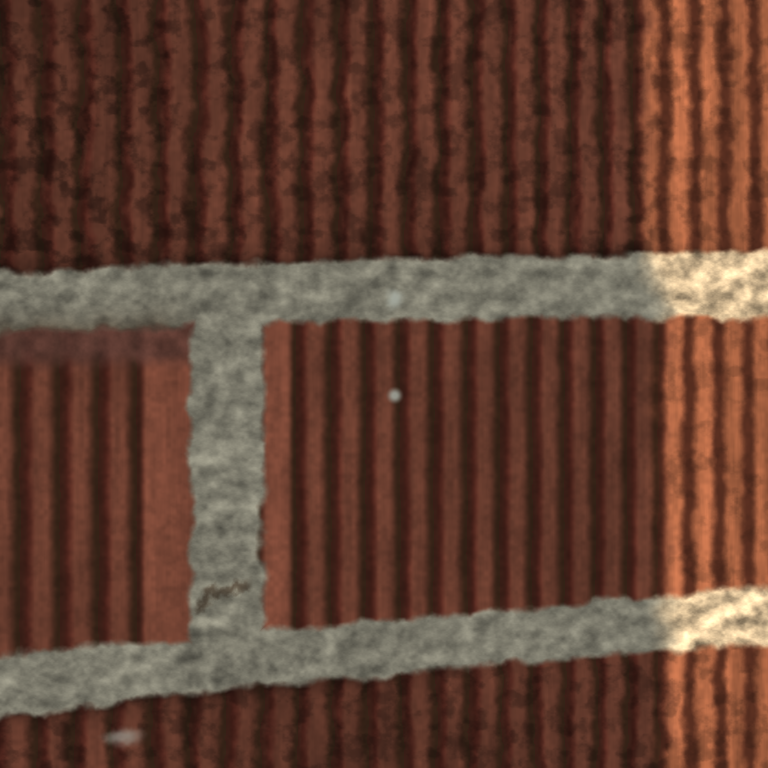
Reproduce this texture procedurally as a three.js fragment shader.

```glsl
// Close view of ridged red brick: two rising bed joints and one head joint of
// sandy mortar, with low sun on the right. Joints are soft bands between curves,
// ridges are a repeating phase that tightens to the right, wear is value noise.
#define RIDGES 19.0
#define RIDGE_TIGHTEN 3.5
#define EDGE_SOFT 0.006
#define EDGE_WEAR 0.019
#define SUN_START 0.815
#define GROOVE_COLOR vec3(0.225, 0.118, 0.088)
#define FACE_COLOR vec3(0.415, 0.242, 0.185)
#define SUN_GROOVE vec3(0.34, 0.18, 0.125)
#define SUN_FACE vec3(0.77, 0.45, 0.30)
#define MORTAR_COLOR vec3(0.485, 0.475, 0.42)
#define SUN_MORTAR vec3(0.87, 0.76, 0.60)

varying vec2 vUv;

float hash(vec2 p) {
  vec3 q = fract(p.xyx * 0.1031);
  q += dot(q, q.yzx + 33.33);
  return fract((q.x + q.y) * q.z);
}

float noise(vec2 p) {
  vec2 i = floor(p), f = fract(p);
  f = f * f * (3.0 - 2.0 * f);
  return mix(mix(hash(i), hash(i + vec2(1.0, 0.0)), f.x),
             mix(hash(i + vec2(0.0, 1.0)), hash(i + 1.0), f.x), f.y);
}

float fbm(vec2 p) {
  float sum = 0.0, amp = 0.533;
  for (int i = 0; i < 4; i++) {
    sum += amp * noise(p);
    p = p * 2.03 + 11.7;
    amp *= 0.5;
  }
  return sum;
}

float band(float v, float lo, float hi) {
  return smoothstep(lo - EDGE_SOFT, lo + EDGE_SOFT, v)
       * (1.0 - smoothstep(hi - EDGE_SOFT, hi + EDGE_SOFT, v));
}

float speck(vec2 offset, float radius) {
  return 1.0 - smoothstep(0.2, 1.3, length(offset) / radius);
}

void main() {
  vec2 uv = vUv;
  float x = uv.x;
  vec2 worn = uv + EDGE_WEAR * (vec2(fbm(uv * 36.0), fbm(uv * 36.0 + 57.0)) - 0.5);

  // Bed joint edges, and the three courses they separate
  float upperLo = 0.566 + 0.040 * x - 0.020 * x * x;
  float upperHi = 0.646 + 0.040 * x - 0.016 * x * x;
  float lowerLo = 0.065 + 0.130 * x - 0.035 * x * x;
  float lowerHi = 0.147 + 0.089 * x;
  float topCourse = step(0.5 * (upperLo + upperHi), uv.y);
  float lowCourse = step(uv.y, 0.5 * (lowerLo + lowerHi));
  float midCourse = 1.0 - topCourse - lowCourse;
  float leftBrick = midCourse * step(x, 0.295);
  float head = midCourse * band(worn.x, 0.248, 0.342);
  float mortar = max(head, max(band(worn.y, upperLo, upperHi), band(worn.y, lowerLo, lowerHi)));

  // Sunlit zone: ragged border, brightest beside it
  float sunShift = 0.025 * (1.0 - smoothstep(0.58, 0.70, uv.y));
  float sunX = x - sunShift + 0.035 * (fbm(uv * vec2(22.0, 30.0)) - 0.5);
  float sun = smoothstep(SUN_START, SUN_START + 0.05, sunX);

  // Vertical ridges: rougher in the top and bottom courses
  float rough = mix(mix(0.8, 0.25, midCourse), 0.7, sun * 0.7);
  rough += 0.3 * topCourse * (1.0 - smoothstep(0.1, 0.4, x));
  float phase = RIDGES * x + RIDGE_TIGHTEN * x * x - 0.06 * topCourse
    + 0.15 * midCourse + 0.35 * leftBrick + 0.1 * lowCourse;
  phase += rough * 0.36 * (fbm(uv * vec2(30.0, 26.0) + 5.0) - 0.5);
  float across = fract(phase);
  float chips = fbm(uv * vec2(62.0, 58.0) + 31.0);
  float groove = smoothstep(0.12, 0.46, abs(across - 0.5) + rough * 0.32 * (chips - 0.5));
  float plainEdge = midCourse * max(band(x, 0.186, 0.248), band(x, 0.342, 0.378));
  groove *= 1.0 - 0.95 * plainEdge;

  // Brick shading: streaked faces, reddish right flank and olive left flank of grooves
  float streak = fbm(uv * vec2(75.0, 8.0) + 3.0);
  float blotch = fbm(uv * 7.0 + 40.0);
  float grain = noise(uv * 150.0) - 0.5;
  float faceLight = 0.72 + 0.30 * streak + 0.22 * blotch + 0.16 * plainEdge;
  faceLight *= 1.0 - 0.12 * topCourse * (1.0 - smoothstep(0.0, 0.4, x)) - 0.08 * lowCourse;
  vec3 shade = mix(FACE_COLOR * faceLight, GROOVE_COLOR, groove);
  float flank = smoothstep(0.05, 0.18, across) * (1.0 - smoothstep(0.2, 0.42, across));
  shade *= 1.0 - flank * (1.0 - plainEdge) * vec3(0.08, 0.22, 0.20);
  shade += groove * smoothstep(0.6, 0.95, across) * vec3(-0.02, 0.015, 0.0);
  float sunLight = 0.76 + 0.4 * streak - 0.12 * smoothstep(0.88, 0.95, sunX);
  vec3 lit = mix(SUN_FACE * sunLight, SUN_GROOVE, groove);
  vec3 brick = mix(shade, lit, sun);
  brick *= 1.0 - rough * 0.28 * smoothstep(0.46, 0.74, fbm(uv * vec2(48.0, 56.0) + 71.0));
  brick *= 1.0 + 0.12 * grain;

  // Smeared lip on the left brick, contact shadows beside the joints
  float lip = leftBrick * smoothstep(0.515, 0.545, worn.y);
  brick = mix(brick, vec3(0.34, 0.22, 0.19) * (0.7 + 0.6 * chips), 0.85 * lip);
  float above = topCourse * exp(-abs(worn.y - upperHi) / 0.010);
  float below = lowCourse * exp(-abs(worn.y - lowerLo) / 0.010) * (1.0 - smoothstep(0.4, 0.7, x));
  brick *= 1.0 - 0.42 * max(above, below) * (1.0 - 0.5 * sun);

  // Sandy mortar, embossed from the upper left, browned along its lower left edge
  vec2 sand = uv * vec2(50.0, 66.0);
  float relief = fbm(sand + vec2(-0.35, 0.4)) - fbm(sand + vec2(0.35, -0.4));
  float sandLight = 0.86 + 0.28 * fbm(uv * 15.0 + 9.0) + 0.10 * grain;
  sandLight -= relief * mix(0.5, 0.8, sun);
  vec3 joint = mix(MORTAR_COLOR, SUN_MORTAR, sun) * sandLight;
  float stain = exp(-abs(worn.y - upperLo) / 0.014) * (1.0 - smoothstep(0.2, 0.27, x));
  float crackLine = worn.y - 0.215 - 0.45 * (x - 0.26) - 0.03 * (chips - 0.5);
  float crack = band(x, 0.255, 0.325) * (1.0 - smoothstep(0.0, 0.014, abs(crackLine)));
  joint *= 1.0 - max(0.4 * stain, 0.4 * crack) * vec3(0.85, 1.0, 1.1);

  // Pale flecks
  vec3 color = mix(brick, joint, mortar);
  float flecks = max(speck(worn - vec2(0.514, 0.609), 0.014), speck(uv - vec2(0.514, 0.485), 0.010));
  flecks = max(flecks, 0.7 * speck((worn - vec2(0.160, 0.036)) * vec2(0.8, 1.4), 0.021));
  color = mix(color, vec3(0.64, 0.66, 0.62), 0.85 * flecks);
  gl_FragColor = vec4(clamp(color, 0.0, 1.0), 1.0);
}
```
